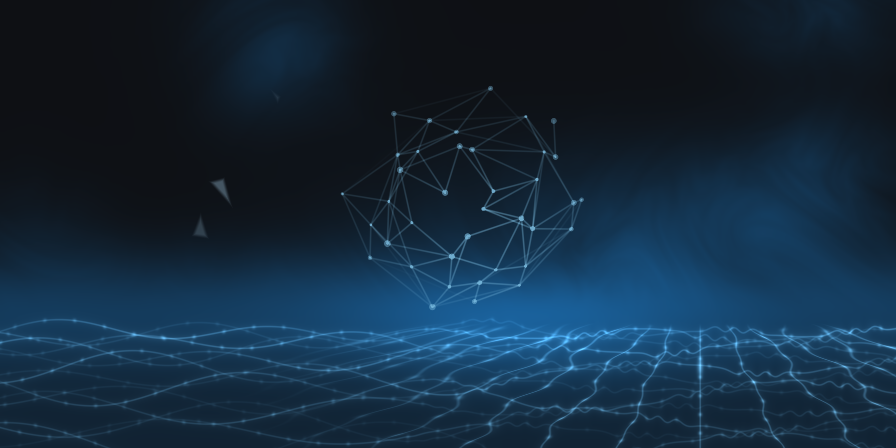
Reproduce this background procedurally as a Shadertoy shader.

```glsl
// A smoky blue horizon with a web of linked nodes above a glowing wire terrain.
// Gaussian glows and layered sines make the haze; a jittered golden-angle spiral
// makes the web; wavy rows and converging columns make the terrain.

#define HORIZON 0.30
#define NODE_COUNT 38
#define WEB_CENTER vec2(1.04, 0.545)
#define WEB_SIZE vec2(0.285, 0.25)
#define ROW_COUNT 13
#define VANISH_X 1.563
#define LINE_WIDTH 0.0012
#define DARK vec3(0.055, 0.064, 0.08)
#define BLUE vec3(0.10, 0.38, 0.61)
#define WIRE vec3(0.36, 0.58, 0.70)

float hash(float n) { return fract(sin(n * 12.9898) * 43758.5); }

float blob(vec2 p, vec2 center, vec2 radius) {
    vec2 q = (p - center) / radius;
    return exp(-dot(q, q));
}

float stroke(float d, float px) { return 1.0 - smoothstep(0.0, LINE_WIDTH + px, d); }

// Warped, layered sines: smoke in the range 0 to 1
float smoke(vec2 p) {
    float sum = 0.0, amp = 0.5;
    for (int i = 0; i < 5; i++) {
        p += 0.6 * sin(p.yx * 1.3 + vec2(1.7, 4.1));
        sum += amp * sin(p.x) * sin(p.y);
        p = mat2(1.6, 1.2, -1.2, 1.6) * p;
        amp *= 0.55;
    }
    return clamp(0.5 + 0.65 * sum, 0.0, 1.0);
}

// Haze strength: horizon band, central glow and drifting patches
float haze(vec2 p) {
    float h = p.y - HORIZON;
    float s = smoke(p * 5.0 + 2.0);
    float above = step(0.0, h);
    float band = mix(0.22, 0.0, above) + mix(0.30, 0.52, above) * exp(-h * h / 0.015);
    if (above < 0.5) band += 0.0;
    float glow = 0.48 * blob(p, vec2(1.17, HORIZON), vec2(0.42, mix(0.15, 0.25, above)));
    float patches = 0.24 * blob(p, vec2(1.58, 0.52), vec2(0.42, 0.15))
                  + 0.24 * blob(p, vec2(0.62, 0.92), vec2(0.17, 0.17))
                  + 0.30 * blob(p, vec2(1.83, 1.0), vec2(0.2, 0.12))
                  + 0.16 * blob(p, vec2(1.85, 0.62), vec2(0.2, 0.15))
                  + 0.12 * blob(p, vec2(0.05, 0.48), vec2(0.16, 0.12));
    float drift = mix(1.0, 0.75 + 0.5 * s, smoothstep(-0.02, 0.15, h));
    return (band + glow) * drift + patches * (0.25 + 1.5 * s);
}

// Web of nodes; Fibonacci index steps reach spatial neighbours on the spiral
vec2 nodeAt(int i) {
    float n = float(i), a = n * 2.39996;
    vec2 jitter = vec2(hash(n + 3.1), hash(n + 47.7)) - 0.5;
    return WEB_CENTER + WEB_SIZE * sqrt((n + 0.5) / float(NODE_COUNT)) * vec2(cos(a), sin(a)) + 0.07 * jitter;
}

float segment(vec2 p, vec2 a, vec2 b) {
    vec2 ab = b - a;
    return length(p - a - ab * clamp(dot(p - a, ab) / dot(ab, ab), 0.0, 1.0));
}

float web(vec2 p, float px) {
    if (length((p - WEB_CENTER) / WEB_SIZE) > 1.3) return 0.0;
    float light = 0.0;
    float focus = 0.3 + 0.7 * blob(p, vec2(1.08, 0.47), vec2(0.17, 0.16));
    for (int i = 0; i < NODE_COUNT; i++) {
        vec2 a = nodeAt(i);
        float size = mix(0.003, 0.0075, hash(float(i) + 9.0));
        light += 0.75 * (0.35 + 0.65 * focus) * (1.0 - smoothstep(size - px * 0.5, size + px * 0.5, length(p - a)));
        int previous = 2, offset = 3;
        for (int k = 0; k < 4; k++) {
            if (i + offset < NODE_COUNT) {
                vec2 b = nodeAt(i + offset);
                float keep = step(0.2, hash(float(i * 5 + k) + 0.5));
                float near = 1.0 - smoothstep(0.1, 0.3, distance(a, b));
                light += 0.55 * keep * near * focus * stroke(segment(p, a, b), px);
            }
            int next = previous + offset;
            previous = offset;
            offset = next;
        }
    }
    return min(light, 1.0);
}

// Terrain rows: crossing waves, calmer and more jagged to the right
float rowHeight(float x, float n) {
    float t = n / float(ROW_COUNT);
    float swell = mix(0.03, 0.014, smoothstep(0.9, 1.5, x)) * (0.65 + 0.6 * t);
    float wave = sin(x * (13.0 - 6.0 * t) + n * 2.2) + 0.45 * sin(x * 7.3 - n * 1.4);
    float jag = 0.005 * smoothstep(0.8, 1.3, x) * sin(x * 70.0 + 4.0 * sin(x * 23.0 + n));
    return mix(0.26, -0.02, pow(t, 1.3)) + swell * wave + jag;
}

float terrain(vec2 p, float px) {
    if (p.y > 0.36) return 0.0;
    float light = 0.0;
    for (int i = 0; i < ROW_COUNT; i++) {
        float n = float(i), y = rowHeight(p.x, n);
        float slope = (rowHeight(p.x + 0.002, n) - y) / 0.002;
        float d = abs(p.y - y) / sqrt(1.0 + slope * slope);
        float shine = 0.15 + 0.4 * pow(0.5 + 0.5 * sin(p.x * 4.1 + n * 2.7), 2.0);
        shine *= mix(1.0, 0.5, n / float(ROW_COUNT));
        float along = (fract(p.x * 15.0 + hash(n)) - 0.5) / 15.0;
        light += shine * (0.65 * stroke(d, px) + 0.22 * exp(-d / 0.008)
               + 0.8 * exp(-(along * along + d * d) / 0.00002));
    }
    // Columns fan out from the vanishing axis
    float fade = smoothstep(0.5, 1.35, p.x) * (1.0 - smoothstep(0.25, 0.28, p.y));
    for (int k = -10; k <= 5; k++) {
        float n = float(k), bend = 0.006 * min(abs(n), 3.0);
        float x = VANISH_X + n * (0.18 - 0.44 * p.y) + bend * (sin(p.y * 48.0 + n * 2.0) + 0.4 * sin(p.y * 130.0 + n));
        float d = abs(p.x - x) / sqrt(1.0 + 0.19 * n * n);
        float along = (fract(p.y * 24.0 + hash(n + 20.0)) - 0.5) / 24.0;
        light += fade * (0.33 * stroke(d, px) + 0.12 * exp(-d / 0.007) + 0.5 * exp(-(along * along + d * d) / 0.00002));
    }
    return light + 0.7 * blob(p, vec2(VANISH_X, 0.18), vec2(0.006, 0.018));
}

// Drifting glass shards, corners in clockwise order
float edge(vec2 p, vec2 a, vec2 b) {
    vec2 e = normalize(b - a), q = p - a;
    return e.x * q.y - e.y * q.x;
}

float shard(vec2 p, vec2 a, vec2 b, vec2 c) {
    return 1.0 - smoothstep(-0.007, 0.003, max(edge(p, a, b), max(edge(p, b, c), edge(p, c, a))));
}

void mainImage(out vec4 fragColor, in vec2 fragCoord) {
    float px = 1.0 / iResolution.y;
    vec2 p = fragCoord * px;
    vec3 color = mix(DARK, BLUE, min(haze(p), 1.05));
    color += WIRE * terrain(p, px) * 0.8;
    color = mix(color, vec3(0.50, 0.76, 0.90), web(p, px) * 0.85);
    float glass = 0.50 * shard(p, vec2(0.469, 0.594), vec2(0.5, 0.602), vec2(0.516, 0.542))
                + 0.32 * shard(p, vec2(0.448, 0.521), vec2(0.464, 0.469), vec2(0.43, 0.474))
                + 0.20 * shard(p, vec2(0.607, 0.797), vec2(0.625, 0.784), vec2(0.62, 0.771));
    color = mix(color, vec3(0.48, 0.60, 0.68), glass);
    fragColor = vec4(min(color, 1.0), 1.0);
}
```
